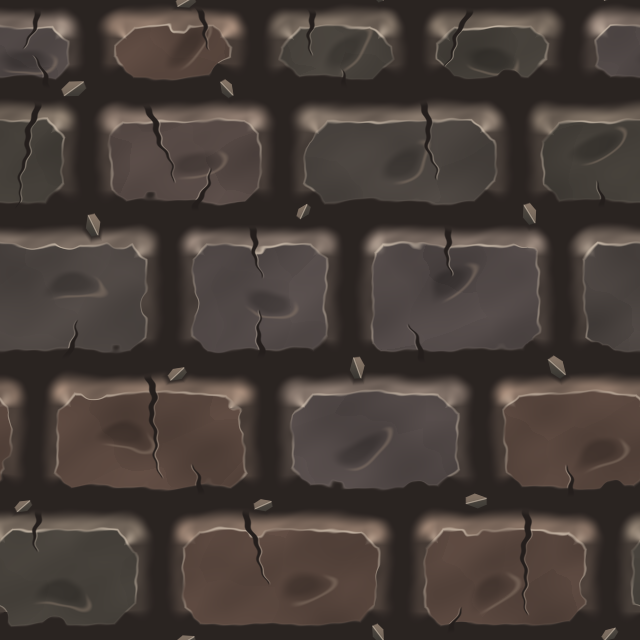
Write a Shadertoy shader that draws this texture.

```glsl
#define MORTAR vec3(0.165, 0.14, 0.13)
#define BROWN vec3(0.36, 0.285, 0.25)
#define SLATE vec3(0.33, 0.295, 0.29)
#define MOSS vec3(0.28, 0.26, 0.235)
#define BEVEL vec3(0.55, 0.48, 0.42)
#define GLINT vec3(0.83, 0.77, 0.70)
#define GAP 0.010
#define INSET vec2(0.037, 0.034)
#define RIM 0.0032
#define CRACK 0.0048
#define PEBBLES 14

const float TAU = 6.2831853;
const float EDGE[6] = float[6](0.0, 0.212, 0.427, 0.659, 0.853, 1.0);
const float PHASE[5] = float[5](0.83, 0.19, 0.72, 0.42, 0.62);

float hash(vec2 p) {
    return fract(sin(dot(p, vec2(127.1, 311.7))) * 43758.5);
}

// Wrapping cellular noise: distance to the nearest point, and its random value
vec2 cellular(vec2 uv, float n) {
    vec2 p = uv * n, cell = floor(p);
    vec2 best = vec2(9.0, 0.0);
    for (int y = -1; y <= 1; y++)
    for (int x = -1; x <= 1; x++) {
        vec2 c = cell + vec2(x, y), id = mod(c, n);
        vec2 site = c + vec2(hash(id), hash(id + 51.0));
        float d = length(site - p);
        if (d < best.x) best = vec2(d, hash(id + 17.0));
    }
    return best;
}

// Layered sines with whole frequencies, so that they wrap
float waves(vec2 uv, float f) {
    vec2 p = uv * TAU * f;
    return 0.5 * sin(p.x + 2.0 * sin(p.y)) + 0.3 * sin(2.0 * p.y + 1.7 * sin(p.x + 1.0))
         + 0.2 * sin(3.0 * p.x - 4.0 * p.y + 2.0);
}

float roundBox(vec2 p, vec2 h, float r) {
    vec2 q = abs(p) - h + r;
    return length(max(q, 0.0)) + min(max(q.x, q.y), 0.0) - r;
}

float chamferBox(vec2 p, vec2 h, float c) {
    vec2 q = abs(p) - h;
    return max(max(q.x, q.y), (q.x + q.y + c) * 0.7071);
}

float stonesIn(int row) { return row == 4 ? 4.0 : 3.0; }

// Position of the upright joint i of a row
float joint(int row, float i) {
    float n = stonesIn(row);
    return (i + PHASE[row] + 0.2 * (hash(vec2(mod(i, n), float(row) + 3.0)) - 0.5)) / n;
}

vec3 stones(vec2 uv, float px) {
    vec2 p = fract(uv + 0.004 * vec2(waves(uv, 2.0), waves(uv.yx, 3.0)));

    // Row and stone under this point
    int row = 0;
    for (int r = 1; r < 5; r++) if (p.y >= EDGE[r]) row = r;
    float n = stonesIn(row), i = floor(p.x * n - PHASE[row]);
    if (p.x < joint(row, i)) i -= 1.0;
    else if (p.x >= joint(row, i + 1.0)) i += 1.0;
    vec2 id = vec2(mod(i, n), float(row) * 7.0 + 2.0);
    vec2 lo = vec2(joint(row, i), EDGE[row]), hi = vec2(joint(row, i + 1.0), EDGE[row + 1]);
    vec2 q = p - 0.5 * (lo + hi), h = 0.5 * (hi - lo);

    // Outline and chipped face
    vec2 chip = cellular(uv, 14.0), patch_ = cellular(uv + 0.01 * waves(uv, 5.0), 9.0);
    float grain = waves(uv, 7.0);
    float outer = roundBox(q, h - GAP, 0.04) + 0.003 * grain;
    vec2 fq = q + vec2(0.0, 0.008), fh = h - INSET;
    float face = chamferBox(fq, fh, 0.012 + 0.022 * hash(id + 5.0)) + 0.0025 * waves(uv, 11.0)
               + 0.009 * smoothstep(0.3, 0.1, chip.x) * step(0.5, chip.y);

    // Bevel lit from above, fading into the mortar
    vec2 core = max(fh - 0.02, 0.0), away = fq - clamp(fq, -core, core);
    vec2 nor = away / max(length(away), 1e-4);
    float corner = 4.0 * nor.x * nor.x * nor.y * nor.y * step(0.0, nor.y);
    float lit = smoothstep(-0.7, 1.0, nor.y) + 0.3 * corner;
    vec3 tone = mix(mix(BROWN, SLATE, smoothstep(0.2, 0.6, hash(id))), MOSS, smoothstep(0.6, 0.9, hash(id)));
    vec3 bevel = mix(MORTAR, mix(BEVEL, tone * 1.5, 0.4), lit * (0.88 + 0.2 * grain));
    vec3 col = mix(MORTAR, bevel, smoothstep(0.002, -0.024, outer));

    // Mottled face
    float inside = smoothstep(px, -px, face);
    vec3 top = tone * (0.95 + 0.08 * waves(uv, 3.0) + 0.08 * (patch_.y - 0.5) + 0.1 * (patch_.x - 0.4));

    // Shallow dent with a lit lower lip
    float turn = 1.2 * (hash(id + 8.0) - 0.3);
    vec2 d = fq - fh * 0.7 * (vec2(hash(id + 11.0), hash(id + 12.0)) - 0.5);
    d = mat2(cos(turn), -sin(turn), sin(turn), cos(turn)) * d;
    d.y += 9.0 * d.x * d.x * (hash(id + 13.0) - 0.3);
    float e = length(d / vec2(0.048, 0.022)) + 0.15 * grain;
    float lip = smoothstep(0.16, 0.0, abs(e - 1.0)) * smoothstep(0.0, 0.02, 0.4 * d.x - d.y);
    top *= 1.0 - 0.2 * smoothstep(1.05, 0.4, e);
    top = mix(top, BEVEL, 0.45 * lip);
    col = mix(col, top, inside);

    // Worn bright rim, strongest on top and at the corners
    float worn = 0.6 + 0.4 * waves(uv, 6.0);
    float rim = smoothstep(RIM, 0.0, abs(face)) * mix(0.12, 0.85, smoothstep(-0.8, 0.7, nor.y));
    col = mix(col, GLINT, rim * worn);
    col = mix(col, GLINT, 0.4 * corner * smoothstep(0.018, 0.0, abs(face - 0.004)) * worn);

    // Tapering cracks, one from above and a shorter one from below
    for (int k = 0; k < 2; k++) {
        vec2 s = id + 20.0 + 9.0 * float(k), c = k == 0 ? q : -q;
        float end = h.y * (k == 0 ? 1.4 * hash(s) - 1.1 : 0.1 + 0.4 * hash(s));
        float path = h.x * 1.1 * (hash(s + 1.0) - 0.5) + (hash(s + 2.0) - 0.5) * 0.8 * c.y
                   + 0.003 * sin(c.y * 95.0 + 6.0 * hash(s)) + 0.0015 * sin(c.y * 260.0);
        float width = CRACK * smoothstep(end, h.y, c.y) + 0.0008;
        float on = step(hash(s + 3.0), 0.75) * smoothstep(end, end + 0.006, c.y) * smoothstep(0.0, -0.01, outer);
        float side = c.x - path;
        col = mix(col, GLINT, 0.5 * on * inside * worn * smoothstep(0.0024, 0.0, abs(side - width - 0.001)));
        col = mix(col, MORTAR * 0.85, on * smoothstep(px, -px, abs(side) - width));
    }
    return col;
}

// Faceted chips lodged near the joints
vec3 pebbles(vec3 col, vec2 uv, float px) {
    for (int k = 0; k < PEBBLES; k++) {
        int row = k % 5;
        vec2 s = vec2(float(k), 40.0);
        vec2 at = vec2(joint(row, float(k / 5)) + 0.09 * (hash(s) - 0.5), EDGE[row] + 0.024 * (hash(s + 1.0) - 0.5));
        vec2 d = fract(uv - at + 0.5) - 0.5;
        float a = 3.0 * hash(s + 2.0) - 1.5, size = 0.012 + 0.009 * hash(s + 3.0);
        vec2 r = mat2(cos(a), -sin(a), sin(a), cos(a)) * d;
        float shape = max(abs(r.x), 0.55 * abs(r.x + 0.2 * r.y) + 1.4 * abs(r.y)) - size;
        float ridge = r.y - 0.25 * r.x;
        vec3 chip = mix(MOSS, BEVEL, smoothstep(-0.003, 0.003, ridge) * 0.75 + 12.0 * d.y);
        chip = mix(chip, GLINT, 0.6 * smoothstep(0.002, 0.0, abs(ridge)));
        col = mix(col, MORTAR, 0.85 * smoothstep(0.012, 0.0, shape));
        col = mix(col, chip, smoothstep(px, -px, shape));
    }
    return col;
}

void mainImage(out vec4 fragColor, in vec2 fragCoord) {
    vec2 uv = fragCoord / iResolution.xy;
    float px = 1.0 / iResolution.y;
    fragColor = vec4(pebbles(stones(uv, px), uv, px), 1.0);
}
```
